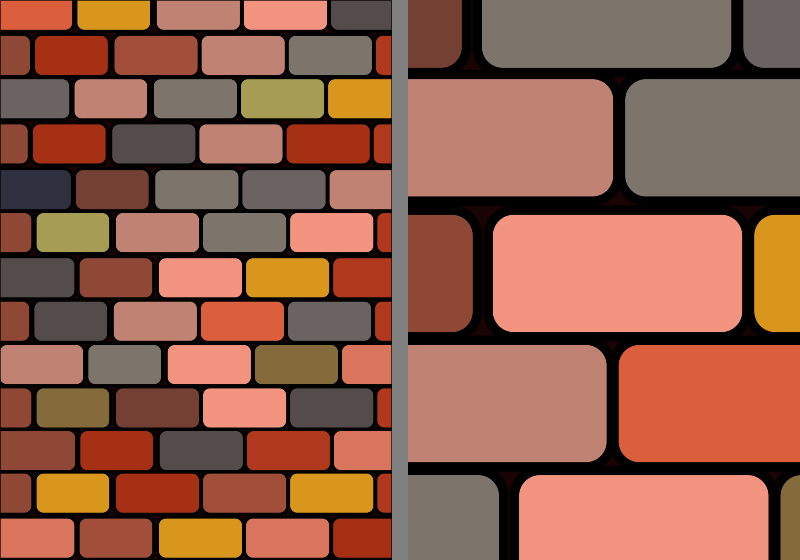
Left, the full canvas; right, a detail of the centre.
A WebGL 2 fragment shader for this pattern:

```glsl
#version 300 es
precision highp float;
// Brick wall: thirteen uneven courses of rounded, many-coloured bricks in black mortar.
uniform vec2 u_resolution;
out vec4 outColor;

const vec3 palette[16] = vec3[16](
  vec3(0.65, 0.19, 0.08), vec3(0.86, 0.37, 0.24), vec3(0.95, 0.58, 0.50), vec3(0.63, 0.31, 0.23),
  vec3(0.65, 0.61, 0.33), vec3(0.42, 0.39, 0.38), vec3(0.33, 0.30, 0.29), vec3(0.18, 0.19, 0.25),
  vec3(0.85, 0.59, 0.11), vec3(0.52, 0.42, 0.23), vec3(0.75, 0.51, 0.45), vec3(0.45, 0.25, 0.20),
  vec3(0.69, 0.22, 0.11), vec3(0.56, 0.28, 0.21), vec3(0.85, 0.46, 0.36), vec3(0.49, 0.46, 0.42));

// Hand-laid unevenness: sideways shift and sag of each course.
const float courseShift[13] = float[13](
  -1.0, 0.0, -5.0, -3.0, -3.0, 2.0, 2.0, -1.0, 14.0, 2.0, 3.0, 2.0, 2.0);
const float courseSag[13] = float[13](
  0.0, 1.7, 0.9, 2.5, 5.0, 3.5, 5.2, 4.4, 3.6, 2.8, 1.0, -1.0, 0.4);

float hash(vec2 p) {
  vec3 q = fract(vec3(p.xyx) * 0.1031);
  q += dot(q, q.yzx + 33.33);
  return fract((q.x + q.y) * q.z);
}

float roundedBox(vec2 p, vec2 halfSize, float radius) {
  vec2 q = abs(p) - halfSize + radius;
  return length(max(q, 0.0)) + min(max(q.x, q.y), 0.0) - radius;
}

// Steps through the palette with a random offset, so neighbours in a course differ.
vec3 brickTint(int row, int k) {
  if (row % 2 == 1 && k == 0) return palette[13];
  if (k == 5) return palette[12];
  int index = (5 * (5 * row + k) + int(4.0 * hash(vec2(row, k) + 3.0))) % 16;
  return palette[index];
}

void main() {
  // The canvas is 768 units high, with y running down from the top.
  float unitsPerPixel = 768.0 / u_resolution.y;
  vec2 p = vec2(gl_FragCoord.x, u_resolution.y - gl_FragCoord.y) * unitsPerPixel;

  // Distance to the nearest brick, and its colour.
  float nearest = 1e3;
  vec3 brickColor = vec3(0.0);
  for (int row = 0; row < 13; row++) {
    float y = p.y - (14.0 + 60.3 * float(row) + courseSag[row]);
    if (abs(y) > 45.0) continue;
    float start = (row % 2 == 0 ? 107.0 : 48.0) + courseShift[row];
    for (int k = 0; k < 6; k++) {
      // The second brick of every course is narrower than the rest.
      float center = start + 166.0 + 119.5 * float(k - 2) + (k == 0 ? 9.0 : k == 1 ? 3.5 : 0.0);
      float halfWidth = k == 1 ? 49.8 : 57.0;
      float d = roundedBox(vec2(p.x - center, y), vec2(halfWidth, 26.8), 9.5);
      if (d < nearest) {
        nearest = d;
        brickColor = brickTint(row, k);
      }
    }
  }

  // Black outline, with dark red mortar showing where joints open up.
  float aa = 0.5 * unitsPerPixel;
  vec3 mortar = mix(vec3(0.0), vec3(0.10, 0.01, 0.015), smoothstep(4.3 - aa, 4.3 + aa, nearest));
  vec3 color = mix(brickColor, mortar, smoothstep(-aa, aa, nearest));

  // Hairline frame.
  vec2 extent = vec2(u_resolution.x / u_resolution.y, 1.0) * 768.0;
  vec2 edge = min(p, extent - p);
  color *= mix(0.2, 1.0, smoothstep(1.0 - aa, 1.0 + aa, min(edge.x, edge.y)));
  outColor = vec4(color, 1.0);
}
```
